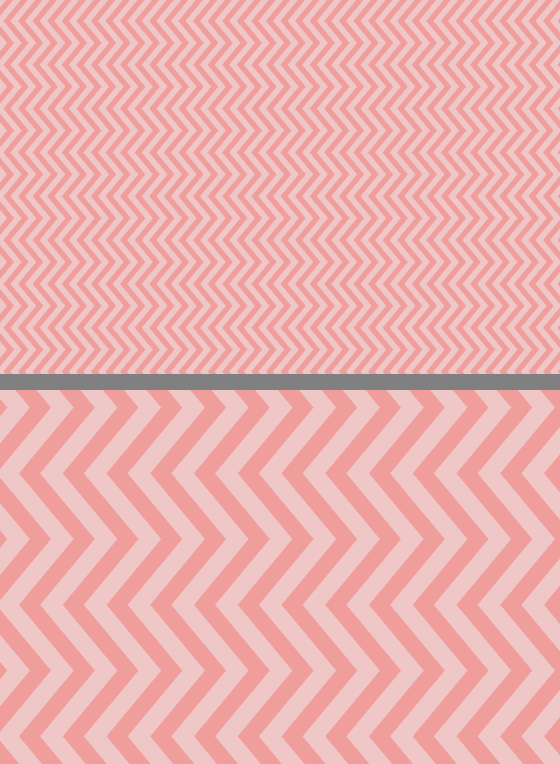
Top, the full canvas; bottom, a detail of the centre.
Give the GLSL for this pattern, as a Shadertoy shader.

```glsl
// Upright zigzag stripes in two flat pinks, spread evenly over the canvas.
// A triangle wave bends the horizontal coordinate, and the distance to the
// nearest repeated stripe picks the colour.

const vec3 PALE_PINK = vec3(0.94, 0.78, 0.78);
const vec3 CORAL_PINK = vec3(0.94, 0.62, 0.61);

const vec2 REPEATS = vec2(38.4, 8.533);  // stripes across, zigzags down
const float SWING = 1.25;                // sideways reach, in stripe periods
const float STRIPE_WIDTH = 0.483;        // coral share of one period
const vec2 SHIFT = vec2(0.475, 0.022);   // stripe centre, zigzag phase

// 1 at whole numbers, 0 halfway between them
float triangleWave(float t) {
    return abs(2.0 * fract(t) - 1.0);
}

// Signed distance to a stripe centred on every whole number
float stripeDistance(float x, float width) {
    return abs(fract(x + 0.5) - 0.5) - 0.5 * width;
}

// Coverage of a shape, softened over one pixel
float coverage(float dist, float pixel) {
    return clamp(0.5 - dist / pixel, 0.0, 1.0);
}

void mainImage(out vec4 fragColor, in vec2 fragCoord) {
    // Grid coordinates, counted from the top left
    vec2 uv = fragCoord / iResolution.xy;
    vec2 grid = vec2(uv.x, 1.0 - uv.y) * REPEATS;

    // Bend the columns into zigzags
    float bent = grid.x - SHIFT.x - SWING * triangleWave(grid.y + SHIFT.y);
    float dist = stripeDistance(bent, STRIPE_WIDTH);

    // Pixel size measured across the slanted edge
    float pixel = length(vec2(1.0, 2.0 * SWING) * REPEATS / iResolution.xy);

    vec3 colour = mix(PALE_PINK, CORAL_PINK, coverage(dist, pixel));
    fragColor = vec4(colour, 1.0);
}
```
